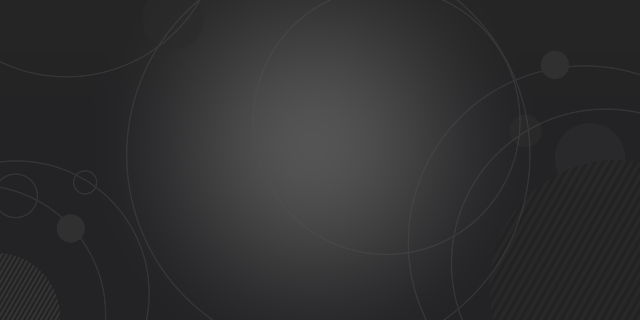
Give the GLSL for this background, as a WebGL 1 fragment shader.

```glsl
precision highp float;
// Dark charcoal backdrop with a soft grey glow, thin overlapping rings,
// faint discs and two discs of slanted stripes. Every shape is a circle
// distance, blended in units of the canvas height (x 0..2, y 0..1).

uniform vec2 u_resolution;

float pixel; // size of one pixel in canvas units

// Coverage of a filled disc
float disc(vec2 p, vec2 center, float radius) {
  return 1.0 - smoothstep(-0.5 * pixel, 0.5 * pixel, length(p - center) - radius);
}

// Coverage of a thin circle outline
float ring(vec2 p, vec2 center, float radius) {
  float d = abs(length(p - center) - radius) - 0.0021;
  return 1.0 - smoothstep(-0.5 * pixel, 0.5 * pixel, d);
}

// Coverage of stripes rising to the right at sixty degrees
float stripes(vec2 p, float period) {
  float across = dot(p, vec2(0.866, -0.5)) / period;
  float d = (abs(fract(across) - 0.5) - 0.25) * period;
  return 1.0 - smoothstep(-0.5 * pixel, 0.5 * pixel, d);
}

void main() {
  pixel = 1.0 / u_resolution.y;
  vec2 p = gl_FragCoord.xy / u_resolution * vec2(2.0, 1.0);

  // Background: near-black, slightly blue, neutral towards the top
  vec3 base = mix(vec3(0.138, 0.138, 0.147), vec3(0.146), smoothstep(0.6, 1.0, p.y));
  float glow = 1.0 - smoothstep(0.0, 0.716, length(p - vec2(0.98, 0.545)));
  vec3 color = mix(base, vec3(0.33), glow);

  // Faint large discs
  color = mix(color, vec3(0.165), 0.6 * disc(p, vec2(0.542, 0.943), 0.097));
  color = mix(color, vec3(0.165, 0.165, 0.173), 0.8 * disc(p, vec2(1.844, 0.505), 0.110));
  color = mix(color, vec3(0.172), 0.7 * disc(p, vec2(1.643, 0.591), 0.050));

  // Striped discs in the lower corners
  vec3 rightStripes = mix(vec3(0.133), vec3(0.160), stripes(p, 0.022));
  color = mix(color, rightStripes, 0.9 * disc(p, vec2(1.927, 0.102), 0.398));
  vec3 leftStripes = mix(vec3(0.138), vec3(0.205), stripes(p, 0.013));
  color = mix(color, leftStripes, disc(p, vec2(-0.013, 0.010), 0.200));

  // Rings: two at the center, then the right, left and small ones
  float lines = ring(p, vec2(1.026, 0.516), 0.630);
  lines = max(lines, ring(p, vec2(1.208, 0.622), 0.417));
  lines = max(lines, ring(p, vec2(1.828, 0.242), 0.552));
  lines = max(lines, ring(p, vec2(1.893, 0.177), 0.482));
  lines = max(lines, ring(p, vec2(0.208, 1.242), 0.482));
  lines = max(lines, ring(p, vec2(0.052, 0.083), 0.414));
  lines = max(lines, ring(p, vec2(-0.076, 0.016), 0.406));
  lines = max(lines, ring(p, vec2(0.049, 0.388), 0.068));
  lines = max(lines, ring(p, vec2(0.266, 0.430), 0.036));
  color = mix(color, vec3(0.32), 0.36 * lines);

  // Small solid discs sitting on the rings
  float beads = max(disc(p, vec2(0.221, 0.286), 0.044), disc(p, vec2(1.734, 0.797), 0.044));
  color = mix(color, vec3(0.19), 0.95 * beads);

  gl_FragColor = vec4(color, 1.0);
}
```
